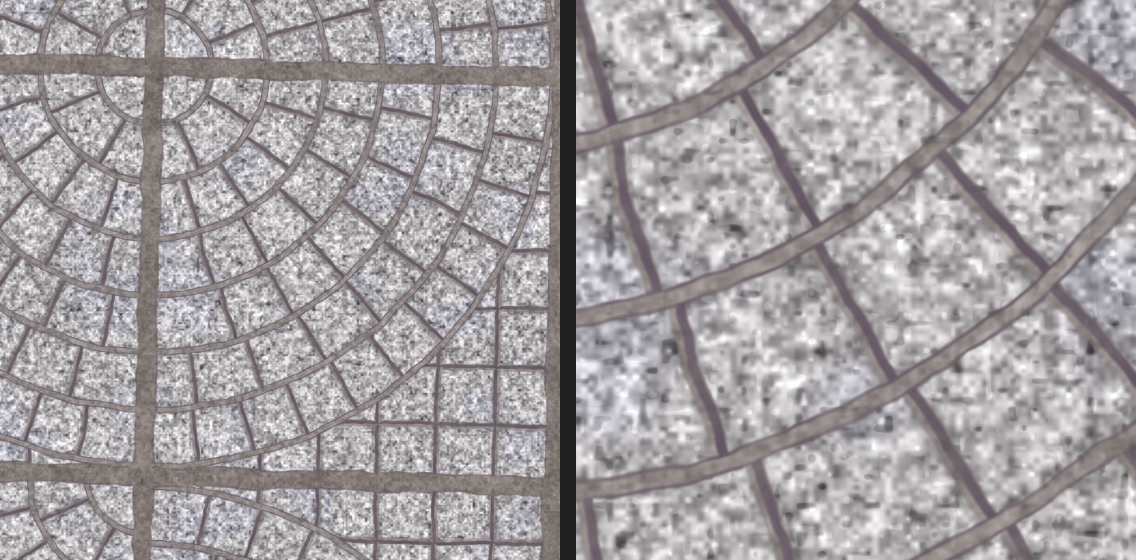
Left: the whole. Right: its middle third, enlarged.
Reproduce this texture procedurally as a Shadertoy shader.

```glsl
// Concrete paving tiles with quarter-circle fans of setts, square corner setts and wide grey joints.

const float TILE = 0.730;           // tile pitch
const float RING = 0.1018;          // width of one fan ring
const float CELL = TILE / 7.0;      // pitch of the square corner setts
const float RINGS = 7.0;
const vec2 FAN_CENTER = vec2(0.275, 0.880);
const float TILT = 0.025;

const vec3 STONE = vec3(0.715, 0.703, 0.708);
const vec3 GROOVE = vec3(0.570, 0.540, 0.530);
const vec3 SHADOW = vec3(0.370, 0.315, 0.375);
const vec3 JOINT = vec3(0.515, 0.480, 0.465);

// Radial cuts of each ring: first angle, step (degrees), count
const vec3 CUTS[7] = vec3[7](
    vec3(-90.0, 90.0, 1.0), vec3(28.8, 36.7, 2.0), vec3(16.9, 18.9, 4.0),
    vec3(12.2, 15.4, 5.0), vec3(9.0, 12.6, 6.0), vec3(13.0, 11.4, 7.0),
    vec3(9.7, 8.05, 10.0));

float hash(vec2 p) {
    vec3 q = fract(p.xyx * 0.1031);
    q += dot(q, q.yzx + 33.33);
    return fract((q.x + q.y) * q.z);
}

float noise(vec2 p) {
    vec2 i = floor(p), f = fract(p);
    f = f * f * (3.0 - 2.0 * f);
    return mix(mix(hash(i), hash(i + vec2(1, 0)), f.x),
               mix(hash(i + vec2(0, 1)), hash(i + vec2(1, 1)), f.x), f.y);
}

float band(float d, float halfWidth, float soft) {
    return 1.0 - smoothstep(halfWidth - soft, halfWidth + soft, abs(d));
}

// Signed offset to the nearest multiple of a pitch
vec2 toGrid(vec2 p, float pitch) {
    return p - pitch * round(p / pitch);
}

// Signed distance to the nearest radial cut of a ring
float cutDistance(float angle, float radius, vec3 cuts) {
    float n = clamp(round((angle - cuts.x) / cuts.y), 0.0, cuts.z - 1.0);
    return radians(angle - cuts.x - n * cuts.y) * radius;
}

// Corner of the tile that holds the fan centre; one tile is laid turned over
vec2 fanCorner(vec2 id) {
    float top = id.x < 0.0 ? clamp(-id.y, 0.0, 1.0) : mod(id.y, 2.0);
    return vec2(mod(id.x, 2.0), top);
}

// Speckled aggregate, centred on zero
float grain(vec2 p) {
    float g = 0.34 * (noise(p * 125.0) - 0.5) + 0.30 * (noise(p * 260.0 + 17.0) - 0.5);
    g -= 0.17 * smoothstep(0.70, 0.92, noise(p * vec2(150.0, 175.0) + 41.0));
    g += 0.12 * smoothstep(0.72, 0.92, noise(p * 190.0 + 73.0));
    return g;
}

void mainImage(out vec4 fragColor, in vec2 fragCoord) {
    vec2 uv = fragCoord / iResolution.y;
    float soft = max(0.0015, 0.7 / iResolution.y);

    // Tilted tile plane with slightly uneven lines
    vec2 d = uv - FAN_CENTER;
    vec2 p = mat2(cos(TILT), sin(TILT), -sin(TILT), cos(TILT)) * d;
    p += 0.005 * (vec2(noise(uv * 22.0), noise(uv * 22.0 + 50.0)) - 0.5);
    p += 0.002 * (vec2(noise(uv * 90.0), noise(uv * 90.0 + 50.0)) - 0.5);

    // Every tile is the same casting, rotated by quarter turns
    vec2 id = floor(p / TILE);
    vec2 corner = fanCorner(id);
    vec2 q = abs(p - (id + corner) * TILE);
    if (corner.x == corner.y) q = q.yx;

    // Fan rings, or square setts beyond the last ring
    float radius = length(q);
    float angle = degrees(atan(q.y, q.x));
    float ring = min(floor(radius / RING), RINGS - 1.0);
    vec3 cuts = CUTS[int(ring)];
    float arc = radius - RING * clamp(round(radius / RING), 1.0, RINGS);
    float cut = cutDistance(angle, radius, cuts);
    vec2 sett = vec2(ring, floor((angle - cuts.x) / cuts.y));
    if (radius > RING * RINGS) {
        vec2 g = toGrid(q, CELL);
        cut = abs(g.x) < abs(g.y) ? g.x : g.y;
        sett = floor(q / CELL) + 20.0;
    }

    // Stone with per-sett tone and broad stains
    float speck = grain(uv);
    float tone = 0.035 * (hash(sett + id * 57.0 + 200.0) - 0.5) + 0.06 * (noise(uv * 9.0) - 0.5);
    vec3 color = STONE + tone + speck;
    color += vec3(-0.012, -0.008, 0.02) * smoothstep(0.5, 0.9, noise(uv * 14.0 + 30.0));

    // Grooves: worn floor, dark rim, deep shade along one side of the cuts
    float wear = noise(uv * 45.0 + 9.0);
    float groove = min(abs(arc), abs(cut));
    vec3 grooveColor = GROOVE + 0.35 * speck + 0.08 * (wear - 0.5);
    color *= 1.0 - 0.10 * band(groove, 0.009, 0.004);
    color = mix(color, grooveColor, band(groove, 0.0056, soft));
    color = mix(color, SHADOW, band(cut + 0.0018, 0.0030, soft) * (0.55 + 0.4 * wear));
    color = mix(color, grooveColor, band(arc, 0.0052, soft));
    color = mix(color, SHADOW, band(abs(arc) - 0.0050, 0.0010, soft) * (0.25 + 0.65 * wear));

    // Wide joints between tiles
    vec2 edge = abs(toGrid(p, TILE));
    float joint = min(edge.x, edge.y) + 0.005 * (noise(uv * 30.0 + 80.0) - 0.5);
    vec3 jointColor = JOINT + 0.30 * speck + 0.09 * (noise(uv * 28.0 + 5.0) - 0.5);
    color = mix(color, jointColor, band(joint, 0.0170, soft * 1.3));
    color = mix(color, SHADOW, band(joint - 0.0165, 0.0016, soft) * 0.65 * wear);

    fragColor = vec4(clamp(color, 0.0, 1.0), 1.0);
}
```
